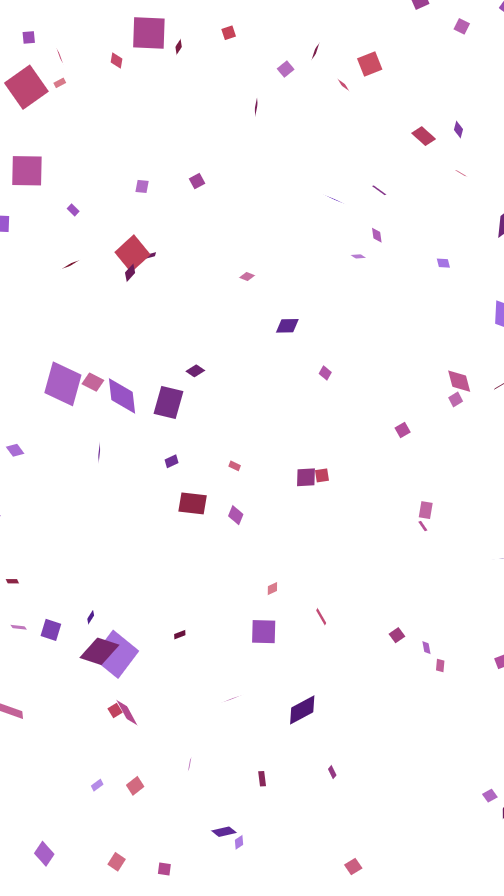
Reproduce this background procedurally as a WebGL 2 fragment shader.

```glsl
#version 300 es
precision highp float;
// Sparse confetti on white: small square sheets, each turned freely in space
// and projected flat into a parallelogram. Hue runs from violet to crimson,
// and the tilt of each sheet makes it lighter or darker.

uniform vec2 u_resolution;
out vec4 fragColor;

const int PIECES = 92;
const float TAU = 6.28319;
const vec3 PAPER = vec3(1.0);
const vec3 VIOLET = vec3(0.58, 0.36, 0.88);
const vec3 MAGENTA = vec3(0.70, 0.30, 0.61);
const vec3 CRIMSON = vec3(0.79, 0.27, 0.35);
const vec2 LIGHT_DIR = vec2(-0.6, 0.8);

// Three random values in 0..1 for a piece and a channel
vec3 hash3(float id, float channel) {
  vec3 p = fract(vec3(id, channel, id + channel) * vec3(0.1031, 0.1130, 0.0973) + 0.37);
  p += dot(p, p.yzx + 33.33);
  return fract((p.xxy + p.yzz) * p.zyx);
}

mat2 rotation(float angle) {
  float c = cos(angle), s = sin(angle);
  return mat2(c, s, -s, c);
}

float cross2(vec2 a, vec2 b) {
  return a.x * b.y - a.y * b.x;
}

// Smooth coverage of a strip; strips thinner than a pixel fade out
float stripCoverage(float offset, float halfWidth, float pixel) {
  float inside = (halfWidth - abs(offset)) / pixel + 0.5;
  return clamp(inside, 0.0, min(1.0, 2.0 * halfWidth / pixel));
}

// Parallelogram with half edges u and v, as the overlap of two strips
float parallelogram(vec2 p, vec2 u, vec2 v, float pixel) {
  float lenU = max(length(u), 1e-5);
  float lenV = max(length(v), 1e-5);
  float area = abs(cross2(u, v));
  return stripCoverage(cross2(p, v) / lenV, area / lenV, pixel)
       * stripCoverage(cross2(p, u) / lenU, area / lenU, pixel);
}

// Even but irregular scatter, slightly denser to the left and the top
vec2 scatter(float id, vec2 jitter) {
  vec2 even = fract(vec2(0.7549, 0.5698) * id + 0.31);
  vec2 spot = fract(even + 0.16 * (jitter - 0.5));
  return mix(vec2(-0.02), vec2(1.02), pow(spot, vec2(1.15, 0.9)));
}

// Lit sheets fade towards the paper, shaded ones deepen but stay saturated
vec3 pieceColor(float hue, float tone) {
  vec3 base = hue < 0.5 ? mix(VIOLET, MAGENTA, 2.0 * hue)
                        : mix(MAGENTA, CRIMSON, 2.0 * hue - 1.0);
  vec3 deep = base * base * 0.75;
  return tone > 0.0 ? mix(base, PAPER, 0.33 * tone) : mix(base, deep, -tone);
}

void main() {
  float pixel = 1.0 / u_resolution.x;
  vec2 canvas = vec2(1.0, u_resolution.y * pixel);
  vec2 p = gl_FragCoord.xy * pixel;
  vec3 color = PAPER;

  for (int i = 0; i < PIECES; i++) {
    float id = float(i);
    vec3 place = hash3(id, 1.0);
    vec3 turn = hash3(id, 7.0);
    vec3 look = hash3(id, 13.0);

    // Square half edges: spin in the sheet, tilt in depth, turn on the canvas
    float halfSide = 0.5 * mix(0.023, 0.074, pow(place.z, 4.0));
    float tilt = 0.25 * TAU * pow(turn.y, 0.75);
    mat2 spin = rotation(TAU * turn.x);
    mat2 heading = rotation(TAU * turn.z);
    vec2 squash = vec2(1.0, cos(tilt));
    vec2 u = heading * (squash * spin[0]) * halfSide;
    vec2 v = heading * (squash * spin[1]) * halfSide;

    // The sheet's normal decides how it catches the light
    vec2 normal = heading * vec2(0.0, sin(tilt));
    float tone = clamp(dot(normal, LIGHT_DIR) + 0.3 * (look.y - 0.5), -1.0, 1.0);

    vec2 center = scatter(id, place.xy) * canvas;
    float cover = parallelogram(p - center, u, v, pixel);
    color = mix(color, pieceColor(look.x, tone), cover);
  }

  fragColor = vec4(color, 1.0);
}
```
